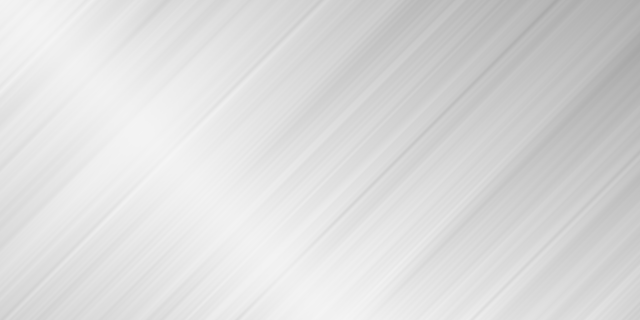
A Shadertoy shader for this background:

```glsl
// Brushed pale metal: diagonal streaks under a soft glare crossing them.
// A grey ramp falls away from the glare ridge; layered stretched noise, a fine
// hatch and repeated dark bands and grooves are added across the brush direction.

const float GLARE_POS = 1.03;      // ridge position along the streaks
const float GLARE_SOFT = 0.05;     // rounding of the ridge
const float GLARE_LEVEL = 0.947;   // grey on the ridge
const float FALL_BEFORE = 0.115;   // darkening per unit, lower left
const float FALL_AFTER = 0.147;    // darkening per unit, upper right
const float CORNER_LIFT = 0.03;    // extra light toward the lower right
const float STREAK_GAIN = 0.068;
const float STREAK_STRETCH = 0.4;  // noise cells per unit along a streak
const float HATCH_PITCH = 0.0215;
const float HATCH_GAIN = 0.006;
const float BAND_PITCH = 0.82;
const float BAND_START = 0.33;
const float BAND_WIDTH = 0.04;
const float BAND_DEPTH = 0.042;
const float GROOVE_PITCH = 0.735;
const float GROOVE_START = 0.005;
const float GROOVE_WIDTH = 0.008;
const float GROOVE_DEPTH = 0.036;

float hash(vec2 p) {
    return fract(sin(dot(p, vec2(127.1, 311.7))) * 43758.5453);
}

// Value noise in -0.5..0.5; the skewed ease gives streaks one crisper side.
float streakNoise(vec2 p) {
    vec2 cell = floor(p);
    vec2 f = fract(p);
    float across = mix(f.x * f.x * (3.0 - 2.0 * f.x), f.x * f.x * f.x, 0.6);
    float along = f.y * f.y * (3.0 - 2.0 * f.y);
    float low = mix(hash(cell), hash(cell + vec2(1.0, 0.0)), across);
    float high = mix(hash(cell + vec2(0.0, 1.0)), hash(cell + 1.0), across);
    return mix(low, high, along) - 0.5;
}

// Octaves from broad sheens to hairlines, all stretched along the brush.
float streaks(float across, float along) {
    float sum = 0.0;
    float freq = 6.0;
    float gain = 0.5;
    for (int i = 0; i < 5; i++) {
        float seed = float(i) * 17.3;
        sum += gain * streakNoise(vec2(across * freq + seed, along * STREAK_STRETCH + seed));
        freq *= 2.0;
        gain *= 0.93;
    }
    return sum;
}

// Signed distance to the nearest of evenly repeated lines.
float repeatDist(float x, float start, float pitch) {
    return (fract((x - start) / pitch + 0.5) - 0.5) * pitch;
}

float softLine(float d, float width) {
    return exp(-d * d / (width * width));
}

void mainImage(out vec4 fragColor, in vec2 fragCoord) {
    vec2 p = fragCoord / iResolution.y;
    float across = p.x - p.y;
    float along = p.x + p.y;

    // Glare ridge and its falloff
    float d = along - GLARE_POS;
    float fall = sqrt(d * d + GLARE_SOFT * GLARE_SOFT) - GLARE_SOFT;
    float grey = GLARE_LEVEL - fall * (d < 0.0 ? FALL_BEFORE : FALL_AFTER);
    grey += CORNER_LIFT * max(across - 1.0, 0.0);

    // Glare washes out the surface detail
    float detail = mix(0.4, 1.0, smoothstep(0.0, 0.4, abs(d)));
    float relief = STREAK_GAIN * streaks(across, along);

    // Regular hatch, showing in patches
    float patches = smoothstep(-0.1, 0.3, streakNoise(vec2(across * 3.0, along * 1.2) + 5.0));
    relief += HATCH_GAIN * patches * cos(6.28318 * across / HATCH_PITCH);

    // Wide dark bands, strongest past the ridge
    float band = softLine(repeatDist(across, BAND_START, BAND_PITCH), BAND_WIDTH);
    relief -= BAND_DEPTH * band * mix(0.3, 1.0, smoothstep(-0.1, 0.7, d));

    // Thin grooves, each with a light lip
    float g = repeatDist(across, GROOVE_START, GROOVE_PITCH);
    relief -= GROOVE_DEPTH * softLine(g, GROOVE_WIDTH);
    relief += 0.5 * GROOVE_DEPTH * softLine(g - 2.5 * GROOVE_WIDTH, GROOVE_WIDTH);

    fragColor = vec4(vec3(clamp(grey + detail * relief, 0.0, 1.0)), 1.0);
}
```
